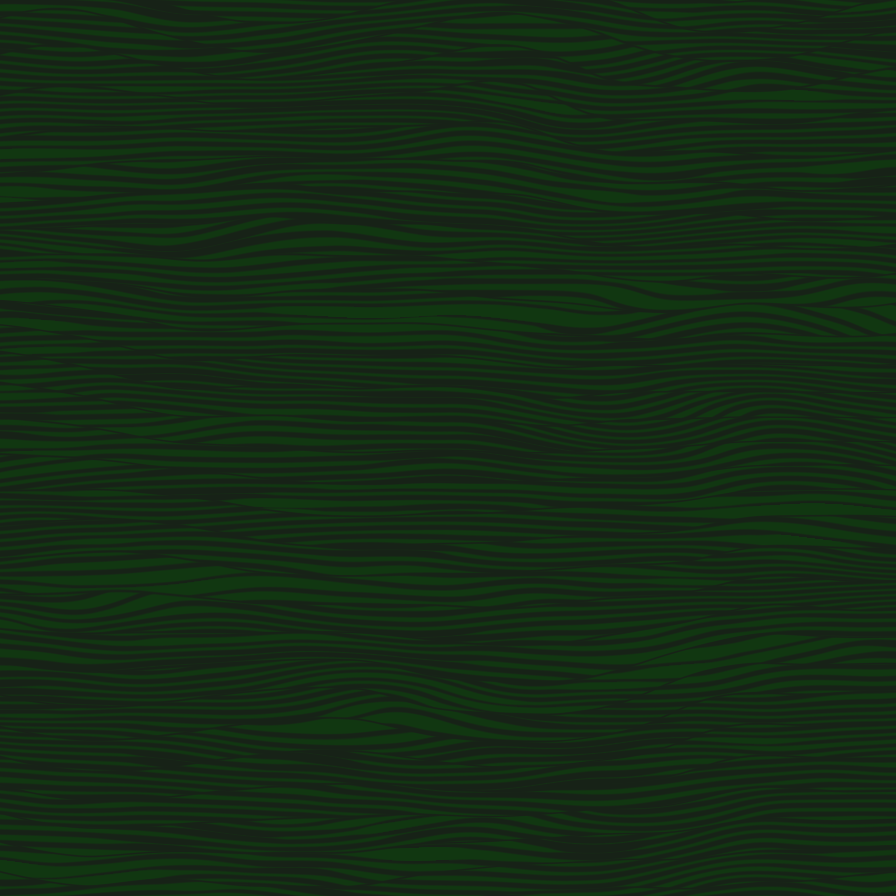
Reproduce this texture procedurally as a three.js fragment shader.

```glsl
// Dark green wood grain: fine wavy horizontal lines that fork, taper and swell.
varying vec2 vUv;

float hash(vec2 p) {
  return fract(sin(dot(p, vec2(127.1, 311.7))) * 43758.5453);
}

// Smooth noise along x, different for every row.
float rowNoise(float x, float row) {
  x += 17.0 * hash(vec2(row, 3.7));
  float cell = floor(x);
  float t = smoothstep(0.0, 1.0, x - cell);
  return mix(hash(vec2(cell, row)), hash(vec2(cell + 1.0, row)), t);
}

// Rows are shifted against each other, so no lattice shows.
float noise(vec2 p) {
  float row = floor(p.y);
  float t = smoothstep(0.0, 1.0, p.y - row);
  return mix(rowNoise(p.x, row), rowNoise(p.x, row + 1.0), t);
}

// Wavy bands of grain; lines of one band end against the next.
float bands(vec2 p) {
  return 29.0 * p.y + 2.0 * noise(p * vec2(4.0, 5.0) + 60.0)
       + 0.4 * noise(p * vec2(10.0, 9.0) + 120.0);
}

// Grain height field of one band: each whole step is one line.
float grain(vec2 p, float band) {
  float bend = 3.4 * noise(p * vec2(5.5, 13.0) + 30.0);
  float ripple = 1.0 * noise(p * vec2(10.0, 29.0) + 40.0 + 7.0 * band);
  float sway = 2.6 * rowNoise(p.x * 5.0, band + 300.0);
  return 101.0 * p.y + bend + ripple + sway;
}

void main() {
  float bandHeight = bands(vUv);
  float band = floor(bandHeight);
  float inBand = bandHeight - band;
  float toSeam = min(inBand, 1.0 - inBand) / 29.0;

  float height = grain(vUv, band);
  float line = floor(height);
  float fromCentre = abs(height - line - 0.5);

  // Lines per canvas height at this point.
  float probe = 0.0008;
  float density = abs(grain(vUv + vec2(0.0, probe), band)
                    - grain(vUv - vec2(0.0, probe), band)) / (2.0 * probe);

  // Dark gaps keep their width, so sparse lines swell into lenses.
  float halfWidth = max(0.5 - 0.003 * density, 0.19);

  // Some lines taper off along their length, a few thicken into streaks.
  float strength = rowNoise(vUv.x * 6.0, line + 31.0 * band + 200.0);
  halfWidth *= smoothstep(0.03, 0.22, strength);
  halfWidth += 0.05 * (strength - 0.5);
  halfWidth += 0.24 * smoothstep(0.8, 1.0, strength);

  float blur = max(0.0012 * density, 0.03);
  float ink = 1.0 - smoothstep(-blur, blur, fromCentre - halfWidth);
  ink *= smoothstep(0.0001, 0.0019, toSeam);

  vec3 darkWood = vec3(0.092, 0.135, 0.09);
  vec3 greenGrain = vec3(0.065, 0.215, 0.067);
  gl_FragColor = vec4(mix(darkWood, greenGrain, ink), 1.0);
}
```
